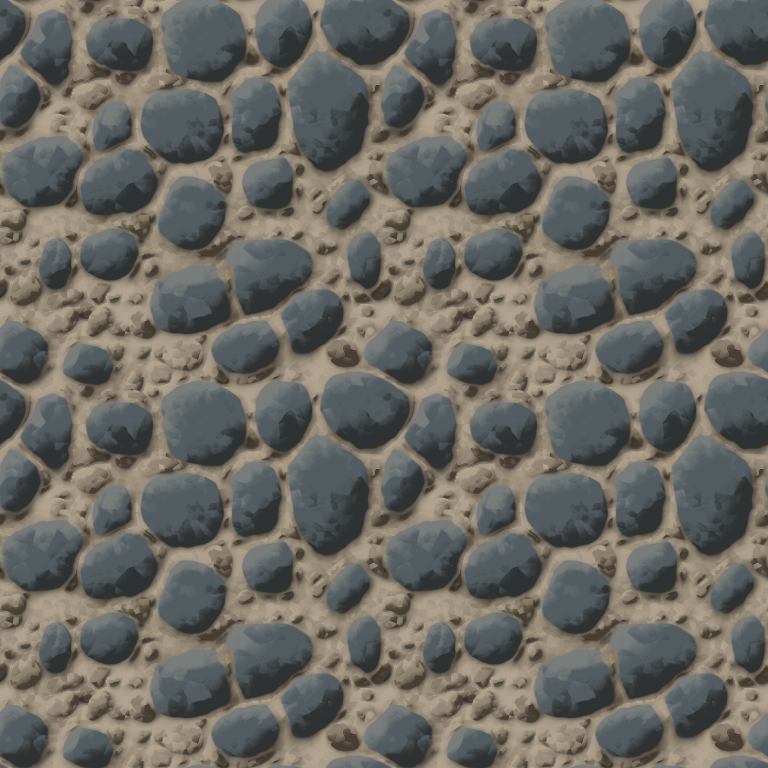
Write a Shadertoy shader that draws this texture.

```glsl
// Slate-blue cobbles and small brown pebbles bedded in sand, on a seamless tile.
// Each layer scatters rounded ellipses on wrapped, shifted rows; the two nearest
// give outline and gap, and soft random facets give the brushed shading.

#define REPEATS 2.0
#define COBBLES 5.0
#define PEBBLES 10.0
#define FACETS 21.0
#define LIGHT vec2(-0.46, 0.70)
#define SLATE vec3(0.325, 0.365, 0.382)
#define SLATE_DARK vec3(0.185, 0.195, 0.195)
#define SLATE_LIGHT vec3(0.485, 0.500, 0.490)
#define SAND vec3(0.695, 0.640, 0.560)
#define CLAY vec3(0.540, 0.492, 0.425)
#define EARTH vec3(0.285, 0.250, 0.205)

struct Stone {
    float edge;   // signed distance in tile units, negative inside
    vec2 offset;  // position from the centre, length 1 at the rim
    float tint;   // random value of this stone
};

vec4 hash4(vec2 cell, float seed) {
    vec4 h = fract(vec4(cell, seed, cell.x) * vec4(0.1031, 0.1030, 0.0973, 0.1099));
    h += dot(h, h.wzxy + 33.33);
    return fract((h.xxyz + h.yzzw) * h.zywx);
}

float smoothMax(float a, float b, float k) {
    float h = max(k - abs(a - b), 0.0) / k;
    return max(a, b) + h * h * k * 0.25;
}

// Wrapped value noise, -0.5 to 0.5.
vec2 noise2(vec2 p, float count, float seed) {
    p *= count;
    vec2 i = floor(p), f = fract(p);
    f = f * f * (3.0 - 2.0 * f);
    vec2 a = hash4(mod(i, count), seed).xy;
    vec2 b = hash4(mod(i + vec2(1, 0), count), seed).xy;
    vec2 c = hash4(mod(i + vec2(0, 1), count), seed).xy;
    vec2 d = hash4(mod(i + 1.0, count), seed).xy;
    return mix(mix(a, b, f.x), mix(c, d, f.x), f.y) - 0.5;
}

// Random slopes on cells whose borders blend over a short distance.
vec2 facets(vec2 p, float count, float seed) {
    p *= count;
    vec2 base = floor(p), sum = vec2(0);
    float total = 1e-9;
    for (int y = -1; y <= 1; y++)
    for (int x = -1; x <= 1; x++) {
        vec2 cell = base + vec2(x, y);
        vec4 h = hash4(mod(cell, count), seed);
        vec2 r = p - cell - h.xy;
        float weight = exp(-26.0 * dot(r, r));
        sum += weight * (h.zw - 0.5);
        total += weight;
    }
    return sum / total;
}

// Nearest stone of a layer; radii are the short half-axis in grid cells.
Stone scatter(vec2 p, float count, vec2 radii, float absent, float gap, float seed) {
    p *= count;
    Stone s = Stone(9.0, vec2(1), 0.0);
    float second = 9.0;
    for (int y = -2; y <= 2; y++) {
        float row = floor(p.y) + float(y);
        float shift = hash4(vec2(3.0, mod(row, count)), seed + 5.0).x;
        for (int x = -2; x <= 2; x++) {
            vec2 cell = vec2(floor(p.x - shift) + float(x), row), id = mod(cell, count);
            vec4 place = hash4(id, seed), form = hash4(id, seed + 17.0);
            if (form.w < absent) continue;
            float angle = 0.55 + 2.2 * (place.z - 0.5), c = cos(angle), n = sin(angle);
            float size = mix(radii.x, radii.y, form.x);
            vec2 axes = size * vec2(mix(1.05, 1.7, form.y), 1.0);
            mat2 turn = mat2(c, -n, n, c);
            vec2 centre = cell + vec2(shift, 0) + 0.5 + vec2(0.55, 0.75) * (place.xy - 0.5);
            vec2 q = turn * (p - centre) / axes;
            vec2 power = pow(abs(q) + 1e-4, vec2(2.3));
            float d = (pow(power.x + power.y, 1.0 / 2.3) - 1.0) * size;
            if (d < s.edge) {
                second = s.edge;
                s = Stone(d, q * turn, form.z);
            } else second = min(second, d);
        }
    }
    s.edge = smoothMax(s.edge, 0.5 * (s.edge - second) + gap, 0.14) / count;
    return s;
}

// Brightness of a domed stone: flat on top, steep near the rim.
float domeTone(Stone s, float rimWidth, vec2 facet) {
    float r = length(s.offset) + 1e-4;
    float slope = mix(0.5 * min(r * r, 1.0), 1.0, exp(min(s.edge, 0.0) / rimWidth));
    return 0.5 + dot(s.offset / r * slope + facet, LIGHT) + 0.16 * (s.tint - 0.5);
}

void mainImage(out vec4 fragColor, in vec2 fragCoord) {
    vec2 tile = REPEATS * fragCoord / iResolution.xy;
    float blur = 0.8 * REPEATS / min(iResolution.x, iResolution.y);
    vec2 p = tile + 0.020 * noise2(tile, 13.0, 3.0) + 0.006 * noise2(tile, 47.0, 5.0);
    vec2 facet = facets(p, FACETS, 41.0), grain = facets(tile, 58.0, 43.0);
    Stone cobble = scatter(p, COBBLES, vec2(0.23, 0.57), 0.05, 0.04, 7.0);

    // Sand with broad stains and fine grain
    float stain = 0.25 + 0.9 * noise2(tile, 7.0, 11.0).x + 0.5 * facet.x + 0.6 * grain.x;
    vec3 color = mix(SAND, CLAY, clamp(stain, 0.0, 1.0));

    // Two sizes of pebbles, kept clear of the cobbles
    for (int i = 0; i < 2; i++) {
        float count = i == 0 ? 2.0 * PEBBLES - 1.0 : PEBBLES;
        Stone pebble = scatter(p, count, vec2(0.22, 0.44), 0.40, 0.05, 61.0 + 9.0 * float(i));
        pebble.edge = smoothMax(pebble.edge, 0.008 - cobble.edge, 0.012);
        float below = smoothstep(0.3, -0.8, dot(normalize(pebble.offset), LIGHT));
        color *= 1.0 - 0.42 * below * exp(-max(pebble.edge, 0.0) / 0.006);
        float tone = domeTone(pebble, 0.15 / count, 0.6 * facet + 0.8 * grain);
        vec3 clay = mix(EARTH, mix(CLAY, SAND, 0.4 * pebble.tint), smoothstep(-0.15, 0.55, tone));
        clay = mix(clay, SAND, 0.9 * smoothstep(0.65, 1.15, tone));
        color = mix(color, clay, smoothstep(blur, -blur, pebble.edge));
    }

    // Contact shadow, then the cobbles
    float below = smoothstep(0.4, -0.7, dot(normalize(cobble.offset), LIGHT));
    color *= 1.0 - (0.08 + 0.45 * below) * exp(-max(cobble.edge, 0.0) / 0.008);
    float tone = domeTone(cobble, 0.025, 0.50 * facet + 0.26 * grain);
    vec3 slate = mix(SLATE_DARK, SLATE, smoothstep(0.02, 0.50, tone));
    slate = mix(slate, SLATE_LIGHT, 0.9 * smoothstep(0.66, 1.15, tone));
    color = mix(color, slate, smoothstep(blur, -blur, cobble.edge));
    fragColor = vec4(color, 1.0);
}
```
